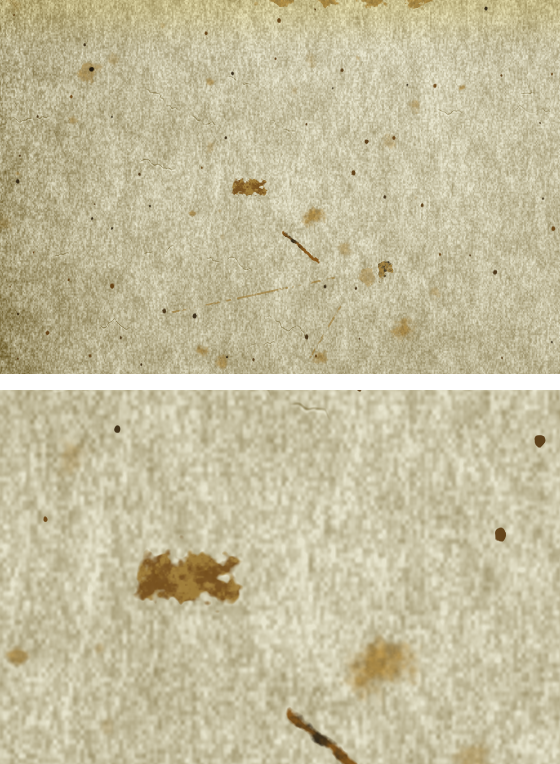
Top: the whole. Bottom: its middle third, enlarged.
A Shadertoy shader for this texture:

```glsl
// Aged, foxed paper: fibrous cream sheet with rust stains, specks and hairline cracks.
#define PAPER_DARK  vec3(0.65, 0.61, 0.46)
#define PAPER_LIGHT vec3(0.82, 0.80, 0.69)
#define OCHRE       vec3(0.60, 0.45, 0.16)
#define RUST        vec3(0.42, 0.25, 0.04)
#define INK         vec3(0.13, 0.10, 0.05)
#define BASE_TONE   0.60
#define GRAIN       1.0
#define FOXING      24
#define CRACKS      15
#define SPECK_GRID  14.0

float hash(vec2 p) {
    vec3 q = fract(p.xyx * 0.1031);
    q += dot(q, q.yzx + 33.33);
    return fract((q.x + q.y) * q.z);
}

vec2 hash2(vec2 p) { return vec2(hash(p), hash(p + 57.3)); }

float noise(vec2 p) {
    vec2 i = floor(p), f = fract(p);
    f = f * f * (3.0 - 2.0 * f);
    return mix(mix(hash(i), hash(i + vec2(1, 0)), f.x),
               mix(hash(i + vec2(0, 1)), hash(i + vec2(1, 1)), f.x), f.y);
}

float fbm(vec2 p) {
    return 0.55 * noise(p) + 0.3 * noise(p * 2.1 + 7.0) + 0.15 * noise(p * 4.3 + 19.0);
}

// Distance to the nearest jittered cell point
float cellular(vec2 p) {
    vec2 i = floor(p);
    float d = 2.0;
    for (int y = -1; y <= 1; y++)
        for (int x = -1; x <= 1; x++) {
            vec2 c = i + vec2(x, y);
            d = min(d, length(c + hash2(c) - p));
        }
    return d;
}

// Ragged blot: soft = 0 is crisp, 1 is a diffuse halo
float stain(vec2 p, vec2 centre, vec2 radius, float soft, float rough) {
    float d = length((p - centre) / radius) + (rough - 0.5) * 1.8;
    return 1.0 - smoothstep(0.85 - 0.85 * soft, 1.05 + 0.5 * soft, d);
}

// Returns distance to a segment and the position along it
vec2 segment(vec2 p, vec2 a, vec2 b) {
    vec2 ab = b - a;
    float h = clamp(dot(p - a, ab) / dot(ab, ab), 0.0, 1.0);
    return vec2(length(p - a - ab * h), h);
}

// Uneven lighting, fibres and pulp
float paperTone(vec2 p) {
    vec2 lit = p - vec2(1.05, 0.72);
    float edge = exp(-p.x * 6.5);
    float tone = BASE_TONE + 0.25 * exp(-2.0 * dot(lit, lit));
    tone -= 0.18 * smoothstep(0.45, 0.0, p.y);
    tone -= edge * (0.3 + 1.3 * fbm(p * vec2(22.0, 14.0)) * (1.1 - p.y));
    tone += 0.45 * (fbm(p * 4.5) - 0.5) + 0.45 * (noise(p * vec2(38.0, 20.0)) - 0.5);
    float grain = 0.6 * (noise(p * vec2(210.0, 65.0)) - 0.5);
    grain += 0.85 * (noise(p * vec2(290.0, 235.0) + 31.0) - 0.5);
    grain += 0.45 * (0.45 - cellular(p * vec2(120.0, 85.0)));
    return tone + grain * GRAIN * (1.0 + 0.4 * edge);
}

// Wandering hairlines: dark groove with a lit lower lip
float crackRelief(vec2 p, float px) {
    float relief = 0.0, w = max(0.0011, 0.6 * px);
    for (int i = 0; i < CRACKS; i++) {
        float id = float(i);
        vec2 c = hash2(vec2(id, 3.7)) * vec2(1.4, 0.8) + vec2(0.08, 0.0);
        float a = (hash(vec2(id, 8.1)) - 0.65) * 0.7;
        vec2 q = mat2(cos(a), -sin(a), sin(a), cos(a)) * (p - c);
        float reach = 0.035 + 0.06 * hash(vec2(id, 5.2));
        float y = q.y + 0.028 * (noise(vec2(q.x * 32.0, id * 9.0)) - 0.5)
                      + 0.008 * (noise(vec2(q.x * 130.0, id * 5.0)) - 0.5);
        float fade = smoothstep(reach, reach * 0.6, abs(q.x))
                   * smoothstep(0.15, 0.5, noise(vec2(q.x * 45.0, id + 40.0)));
        relief += fade * (0.35 * smoothstep(2.0 * w, 0.0, abs(y + 2.2 * w))
                        - 0.85 * smoothstep(1.8 * w, 0.0, abs(y)));
    }
    return relief;
}

void mainImage(out vec4 fragColor, in vec2 fragCoord) {
    float px = 1.0 / iResolution.y;
    vec2 p = fragCoord * px;
    float rough = fbm(p * 62.0), mottle = fbm(p * 130.0 + 5.0);

    // Paper, yellowed along the top
    float tone = clamp(paperTone(p) + crackRelief(p, px), -1.3, 1.5);
    vec3 col = mix(PAPER_DARK, PAPER_LIGHT, tone);
    col *= mix(vec3(1), vec3(1.0, 0.98, 0.86), smoothstep(0.85, 1.0, p.y));

    // Foxing scattered over the sheet
    float fox = 0.0;
    for (int i = 0; i < FOXING; i++) {
        vec2 id = vec2(i, 21.0), r = hash2(id + 4.0);
        vec2 c = hash2(id) * vec2(1.25, 1.0);
        vec2 size = (0.006 + 0.013 * r.x * r.x) * vec2(0.8 + 0.5 * r.y, 1.2 - 0.3 * r.y);
        fox = max(fox, stain(p, c, size, 0.7, rough) * (0.2 + 0.5 * r.y));
    }
    // Blots creeping in from the top edge
    for (int i = 0; i < 4; i++) {
        vec2 c = vec2(0.73 + 0.12 * float(i) + 0.03 * hash(vec2(i, 2.0)), 1.005);
        fox = max(fox, 0.75 * stain(p, c, vec2(0.034, 0.022), 0.15, rough));
    }
    // Soft halos and the pale blot
    fox = max(fox, 0.75 * stain(p, vec2(0.836, 0.42), vec2(0.024), 0.9, rough));
    fox = max(fox, 0.70 * stain(p, vec2(1.08, 0.115), vec2(0.026), 1.0, rough));
    fox = max(fox, 0.50 * stain(p, vec2(0.24, 0.81), vec2(0.03, 0.024), 0.4, rough));
    fox = max(fox, 0.40 * stain(p, vec2(0.982, 0.262), vec2(0.02, 0.027), 0.1, rough));
    col = mix(col, OCHRE * (0.75 + 0.5 * mottle), fox);

    // Heavy blots
    float blot = stain(p, vec2(0.674, 0.498), vec2(0.043, 0.023), 0.1, rough);
    col = mix(col, mix(RUST, OCHRE, smoothstep(0.3, 0.7, mottle)), 0.85 * blot);
    blot = stain(p, vec2(1.03, 0.287), vec2(0.017, 0.031), 0.1, rough);
    col = mix(col, mix(INK, OCHRE, smoothstep(0.15, 0.65, mottle)), 0.8 * blot);

    // Rust scratch and faint dotted trails
    vec2 s = segment(p + 0.006 * (rough - 0.5), vec2(0.758, 0.379), vec2(0.852, 0.299));
    float scratch = smoothstep(0.006, 0.002, s.x + 0.004 * (mottle - 0.4));
    col = mix(col, mix(INK, RUST * 1.2, smoothstep(0.1, 0.5, abs(s.y - 0.25) + mottle * 0.4)), 0.9 * scratch);
    float trail = min(segment(p, vec2(0.46, 0.165), vec2(0.93, 0.265)).x,
                      segment(p, vec2(0.83, 0.045), vec2(0.91, 0.18)).x);
    col = mix(col, OCHRE, 0.6 * smoothstep(0.004, 0.001, trail) * smoothstep(0.4, 0.6, rough));

    // Specks, denser to the left
    vec2 cell = floor(p * SPECK_GRID), r = hash2(cell + 90.0);
    vec2 c = (cell + 0.15 + 0.7 * hash2(cell + 11.0)) / SPECK_GRID;
    float size = 0.0014 + 0.0032 * r.y * r.y;
    float d = length((p - c) * vec2(1.0, 0.8)) + 0.003 * (mottle - 0.5);
    float speck = smoothstep(size + px, size - 0.5 * px, d) * step(r.x, 0.30 - 0.11 * p.x);
    col = mix(col, mix(INK, RUST, hash(cell + 33.0)), 0.9 * speck);
    float hole = length(p - vec2(0.245, 0.815)) + 0.003 * (mottle - 0.5);
    col = mix(col, INK, smoothstep(0.006 + px, 0.006 - px, hole));

    fragColor = vec4(clamp(col, 0.0, 1.0), 1.0);
}
```
